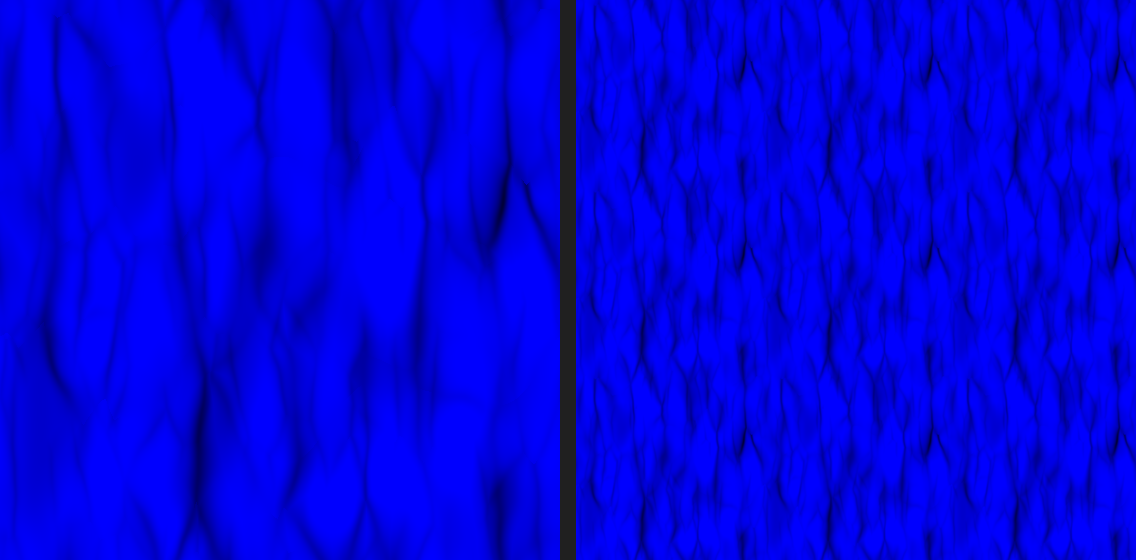
Left, the tile; right, the same tile 3 across and 3 down.
This texture is drawn by a Shadertoy shader. Its source:

```glsl
// Blue bark: bright vertical plates divided by dark, soft, branching creases.
// Warped, stretched Voronoi borders give the creases; wrapped gradient noise
// varies their depth and softness and adds faint streaks and broad shadows.

const vec3 BRIGHT_BLUE = vec3(0.0, 0.0, 1.0);

// Integer hash: two values from 0 to 1 per lattice cell
vec2 hashCell(vec2 cell, float seed) {
    uvec2 v = uvec2(cell + seed * vec2(37.0, 91.0));
    v = v * 1664525u + 1013904223u;
    v.x += v.y * 1664525u;
    v.y += v.x * 1664525u;
    v ^= v >> 16u;
    v.x += v.y * 1664525u;
    v.y += v.x * 1664525u;
    v ^= v >> 16u;
    return vec2(v & 65535u) / 65535.0;
}

float cornerSlope(vec2 cell, vec2 corner, vec2 f, vec2 period, float seed) {
    float angle = 6.28319 * hashCell(mod(cell + corner, period), seed).x;
    return dot(vec2(cos(angle), sin(angle)), f - corner);
}

// Gradient noise that wraps after period cells across the canvas
float gradientNoise(vec2 p, vec2 period, float seed) {
    vec2 q = p * period;
    vec2 cell = floor(q);
    vec2 f = q - cell;
    vec2 u = f * f * f * (f * (f * 6.0 - 15.0) + 10.0);
    float low = mix(cornerSlope(cell, vec2(0, 0), f, period, seed),
                    cornerSlope(cell, vec2(1, 0), f, period, seed), u.x);
    float high = mix(cornerSlope(cell, vec2(0, 1), f, period, seed),
                     cornerSlope(cell, vec2(1, 1), f, period, seed), u.x);
    return mix(low, high, u.y);
}

vec2 platePoint(vec2 cell, vec2 period, float seed) {
    return 0.08 + 0.84 * hashCell(mod(cell, period), seed);
}

// Darkness along wrapped Voronoi borders; upright borders are the strongest
float creases(vec2 p, vec2 period, float width, float seed) {
    vec2 q = p * period;
    vec2 cell = floor(q);
    vec2 f = q - cell;
    vec2 nearestOffset = vec2(0);
    vec2 nearest = vec2(8);
    for (int y = -1; y <= 1; y++)
    for (int x = -1; x <= 1; x++) {
        vec2 offset = vec2(x, y);
        vec2 r = offset + platePoint(cell + offset, period, seed) - f;
        if (dot(r, r) < dot(nearest, nearest)) {
            nearest = r;
            nearestOffset = offset;
        }
    }
    float dark = 0.0;
    for (int y = -2; y <= 2; y++)
    for (int x = -2; x <= 2; x++) {
        if (x == 0 && y == 0) continue;
        vec2 offset = nearestOffset + vec2(x, y);
        vec2 r = offset + platePoint(cell + offset, period, seed) - f;
        vec2 normal = normalize(r - nearest);
        float border = max(dot(0.5 * (r + nearest), normal), 0.0);
        float rounded = sqrt(border * border + 0.0009) - 0.03;
        float upright = mix(0.3, 1.0, smoothstep(0.25, 0.8, abs(normal.x)));
        dark = max(dark, upright * exp(-rounded / width));
    }
    return dark;
}

// Bends mostly sideways, so the creases meander but stay vertical
vec2 bend(vec2 p, float seed) {
    float sway = 0.034 * gradientNoise(p, vec2(4, 3), seed);
    float wobble = 0.012 * gradientNoise(p, vec2(11, 7), seed + 1.0);
    float ripple = 0.004 * gradientNoise(p, vec2(30, 16), seed + 2.0);
    float lift = 0.07 * gradientNoise(p, vec2(9, 4), seed + 3.0);
    return p + vec2(sway + wobble + ripple, lift);
}

void mainImage(out vec4 fragColor, in vec2 fragCoord) {
    vec2 p = fragCoord / iResolution.xy;
    vec2 bent = bend(p, 1.0);

    // Main creases, with depth and softness that drift along them
    float softness = smoothstep(-0.4, 0.4, gradientNoise(p, vec2(8, 4), 6.0));
    float depth = clamp(0.25 + 0.55 * gradientNoise(p, vec2(7, 4), 7.0), 0.03, 0.65);
    float dark = depth * creases(bent, vec2(9, 3), mix(0.035, 0.24, softness), 8.0);

    // Finer, fainter cracks inside the plates
    float crackDepth = clamp(0.07 + 0.3 * gradientNoise(p, vec2(9, 5), 9.0), 0.0, 0.25);
    dark += crackDepth * creases(bend(p, 10.0), vec2(14, 5), 0.09, 14.0);

    // Broad shadows and thin upright streaks
    float shadow = smoothstep(0.02, 0.65, gradientNoise(bent, vec2(6, 3), 15.0));
    float streak = gradientNoise(bent, vec2(38, 5), 16.0);
    dark += 0.26 * shadow + 0.06 * streak * smoothstep(0.0, 0.15, dark);

    float brightness = 1.0 - 1.08 * max(dark - 0.03, 0.0);
    fragColor = vec4(BRIGHT_BLUE * clamp(brightness, 0.0, 1.0), 1.0);
}
```
